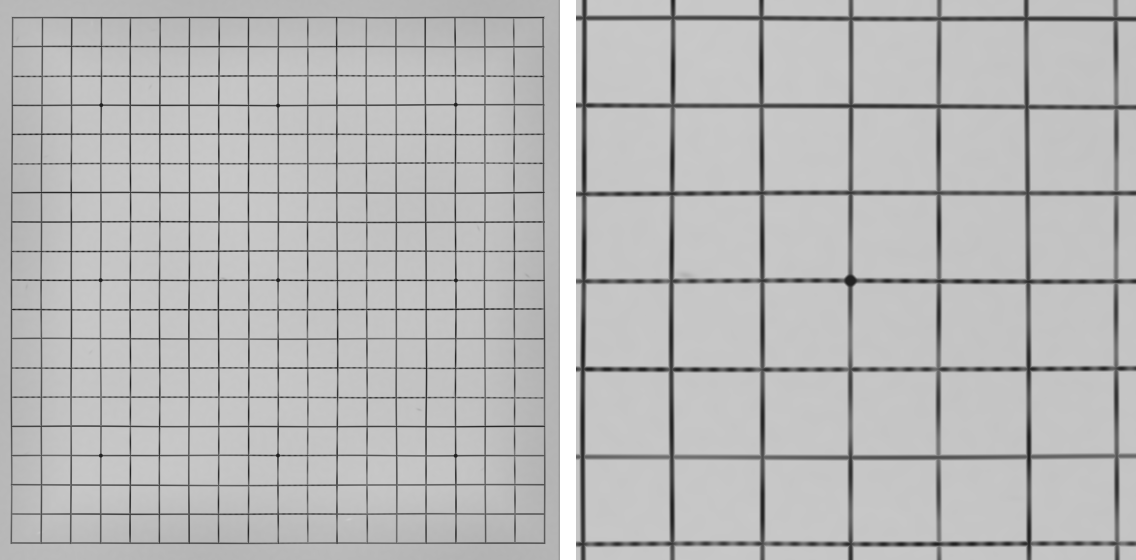
Left, the full canvas; right, a detail of the centre.
Write a WebGL 2 fragment shader that draws this pattern.

```glsl
#version 300 es
precision highp float;

uniform vec2 u_resolution;
out vec4 fragColor;

#define CELLS 18.0
#define GRID_MIN vec2(0.0215, 0.0300)
#define GRID_MAX vec2(0.9715, 0.9685)
#define KEYSTONE 0.0022
#define LINE_HALF 0.0013
#define LINE_SOFT 0.0011
#define STAR_RADIUS 0.0034
#define WOBBLE 0.022
#define PAPER 0.775
#define EDGE_SHADE 0.055
#define INK_DARK 0.13
#define INK_LIGHT 0.46

const float TAU = 6.2831853;

vec2 hash2(vec2 p) {
    vec3 q = fract(p.xyx * vec3(0.1031, 0.1030, 0.0973));
    q += dot(q, q.yzx + 33.33);
    return fract((q.xx + q.yz) * q.zy);
}

float cornerSlope(vec2 cell, vec2 corner, vec2 f) {
    float angle = TAU * hash2(cell + corner).x;
    return dot(vec2(cos(angle), sin(angle)), f - corner);
}

float gradientNoise(vec2 p) {
    vec2 cell = floor(p), f = p - cell;
    vec2 w = f * f * f * (f * (f * 6.0 - 15.0) + 10.0);
    float low = mix(cornerSlope(cell, vec2(0, 0), f), cornerSlope(cell, vec2(1, 0), f), w.x);
    float high = mix(cornerSlope(cell, vec2(0, 1), f), cornerSlope(cell, vec2(1, 1), f), w.x);
    return mix(low, high, w.y);
}

// Sideways drift of one ruled line, in cells
float lineBend(float id, float along, float seed) {
    return WOBBLE * (gradientNoise(vec2(along * 0.3, id * 3.37 + seed))
         + 1.5 * gradientNoise(vec2(along * 0.09 + 40.0, id * 5.41 + seed)));
}

// Ink tone along a line: slow fading plus broken dashes
float inkTone(float id, float along, float seed, float dashRate) {
    vec2 traits = hash2(vec2(id + 3.0, seed));
    float fade = gradientNoise(vec2(along * 0.35, id * 2.71 + seed));
    float patches = gradientNoise(vec2(along * 0.16 + 70.0, id * 4.13 + seed));
    float dashing = smoothstep(0.3, 0.9, traits.x + patches);
    float dash = cos(TAU * (along * dashRate + traits.y));
    float tone = 0.25 + 0.5 * traits.y + 0.5 * fade + 0.35 * dashing * dash;
    return mix(INK_DARK, INK_LIGHT, clamp(tone, 0.0, 1.0));
}

float coverage(float dist, float halfWidth, float soft) {
    return 1.0 - smoothstep(halfWidth - soft, halfWidth + soft, dist);
}

// Sparse faint scuffs, at most one in each tile
float scuffs(vec2 uv) {
    vec2 tile = floor(uv * 9.0), pick = hash2(tile + 17.0);
    vec2 d = fract(uv * 9.0) - mix(vec2(0.25), vec2(0.75), hash2(tile + 51.0));
    float angle = TAU * pick.y;
    d = mat2(cos(angle), sin(angle), -sin(angle), cos(angle)) * d;
    float mark = exp(-dot(d * d, vec2(500.0, 3000.0)));
    return mark * step(0.7, pick.x) * (pick.y - 0.6) * 0.14;
}

void main() {
    vec2 uv = gl_FragCoord.xy / u_resolution;
    float soft = max(LINE_SOFT, 0.75 / min(u_resolution.x, u_resolution.y));

    // Paper with shaded margins and mottling
    float border = min(min(uv.x, 1.0 - uv.x), min(uv.y, 1.0 - uv.y));
    float shade = 1.0 - smoothstep(0.0, 0.16, border);
    float tone = PAPER - EDGE_SHADE * shade - 0.012 * smoothstep(0.4, 1.0, uv.x);
    tone += 0.02 * gradientNoise(uv * 4.0) + 0.008 * gradientNoise(uv * 90.0) + scuffs(uv);
    tone -= 0.1 * (1.0 - smoothstep(0.0, 0.005, 1.0 - uv.x));

    // Grid coordinates, slightly wider toward the bottom
    vec2 flatUv = uv;
    flatUv.x -= (uv.x - 0.5) * KEYSTONE * (1.0 - 2.0 * uv.y);
    vec2 pitch = (GRID_MAX - GRID_MIN) / CELLS;
    vec2 grid = (flatUv - GRID_MIN) / pitch;
    vec2 id = clamp(floor(grid + 0.5), 0.0, CELLS);

    // Distance to the nearest vertical (x) and horizontal (y) line
    vec2 bend = vec2(lineBend(id.x, grid.y, 11.3), lineBend(id.y, grid.x, 83.7));
    vec2 offset = (grid - id - bend) * pitch;
    vec2 beyond = max(max(-grid, grid - CELLS), 0.0) * pitch;
    vec2 dist = max(abs(offset), beyond.yx);

    float vertical = coverage(dist.x, LINE_HALF, soft);
    float horizontal = coverage(dist.y, LINE_HALF, soft);
    float inkV = inkTone(id.x, grid.y, 11.3, 1.0);
    float inkH = inkTone(id.y, grid.x, 83.7, 5.0);
    tone = min(mix(tone, inkV, vertical), mix(tone, inkH, horizontal));

    // Dots on every sixth crossing
    vec2 onStar = step(abs(mod(id, 6.0) - 3.0), vec2(0.5));
    float star = coverage(length(offset), STAR_RADIUS, soft) * onStar.x * onStar.y;
    tone = mix(tone, INK_DARK, star);

    fragColor = vec4(vec3(tone), 1.0);
}
```
